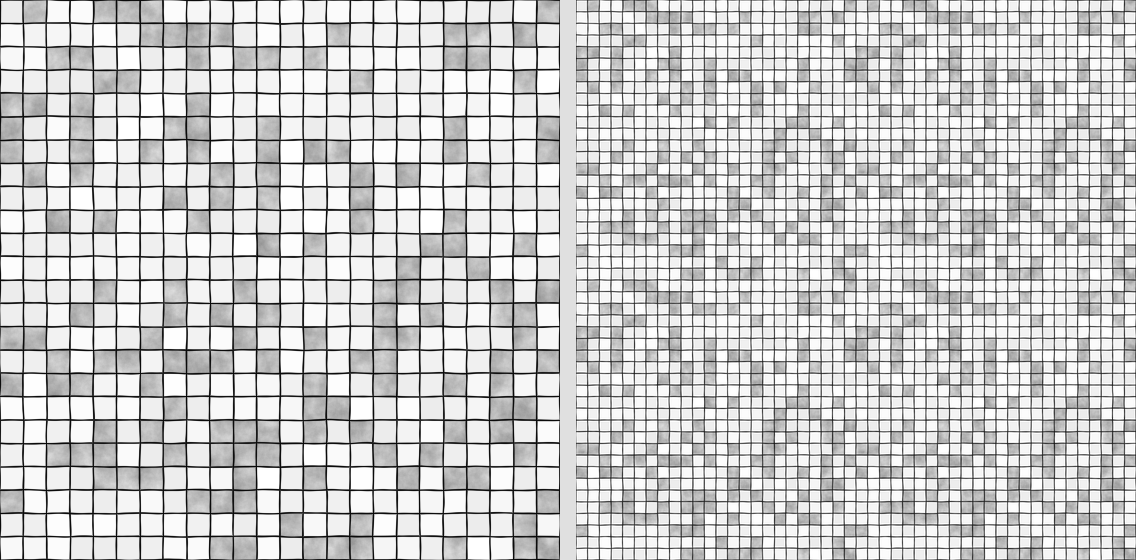
Left, the tile; right, the same tile 2 across and 2 down.
Give the GLSL for this pattern, as a WebGL 2 fragment shader.

```glsl
#version 300 es
precision highp float;

uniform vec2 u_resolution;
out vec4 fragColor;

const float TILES = 24.0;          // repeats across and down
const float GROUT_HALF = 0.034;    // half line width, in tiles
const float GROUT_VARIATION = 0.012;
const float WOBBLE = 0.045;        // line displacement, in tiles
const float WOBBLE_SCALE = 1.0;    // whole number of noise cells per tile
const float STONE_SHARE = 0.28;    // portion of mottled tiles
const float STONE_CONTRAST = 0.32;
const float STONE_TILE_SHIFT = 0.05;
const int STONE_OCTAVES = 5;
const float STONE_GAIN = 0.58;
const vec3 GROUT_COLOR = vec3(0.04);
const vec3 STONE_COLOR = vec3(0.735);
const vec3 PALE_LOW = vec3(0.925);
const vec3 PALE_HIGH = vec3(1.0);

// Integer hash of a cell and a seed, giving 0 to 1
float hash(vec2 cell, float seed) {
    uvec3 q = uvec3(ivec3(vec3(cell, seed)));
    uint h = q.x * 374761393u + q.y * 668265263u + q.z * 974634777u;
    h = (h ^ (h >> 13)) * 1274126177u;
    h = (h ^ (h >> 16)) * 2246822519u;
    h ^= h >> 15;
    return float(h >> 8) / 16777216.0;
}

vec2 gradient(vec2 cell, float period, float seed) {
    float angle = 6.2831853 * hash(mod(cell, period), seed);
    return vec2(cos(angle), sin(angle));
}

// Gradient noise that wraps after a whole number of cells
float noise(vec2 p, float period, float seed) {
    vec2 i = floor(p);
    vec2 f = p - i;
    vec2 u = f * f * f * (f * (f * 6.0 - 15.0) + 10.0);
    vec2 e = vec2(1.0, 0.0);
    float a = dot(gradient(i, period, seed), f);
    float b = dot(gradient(i + e.xy, period, seed), f - e.xy);
    float c = dot(gradient(i + e.yx, period, seed), f - e.yx);
    float d = dot(gradient(i + e.xx, period, seed), f - e.xx);
    return mix(mix(a, b, u.x), mix(c, d, u.x), u.y);
}

float clouds(vec2 p) {
    float sum = 0.0;
    float amplitude = 0.5;
    float scale = 1.0;
    for (int k = 0; k < STONE_OCTAVES; k++) {
        sum += amplitude * noise(p * scale + 0.37, TILES * scale, 10.0 + float(k));
        amplitude *= STONE_GAIN;
        scale *= 2.0;
    }
    return sum;
}

void main() {
    vec2 p = TILES * gl_FragCoord.xy / u_resolution;
    float pixel = TILES / min(u_resolution.x, u_resolution.y);

    // Hand-drawn bend of the grid
    vec2 w = p * WOBBLE_SCALE + 0.43;
    float wobblePeriod = TILES * WOBBLE_SCALE;
    vec2 bent = p + WOBBLE * vec2(noise(w, wobblePeriod, 1.0), noise(w, wobblePeriod, 2.0));
    vec2 tile = mod(floor(bent), TILES);

    // Flat pale tiles and mottled stone tiles
    vec3 pale = mix(PALE_LOW, PALE_HIGH, hash(tile, 4.0));
    float mottling = STONE_CONTRAST * clouds(p) + STONE_TILE_SHIFT * (hash(tile, 5.0) - 0.5);
    vec3 stone = STONE_COLOR + mottling;
    vec3 color = hash(tile, 3.0) < STONE_SHARE ? stone : pale;

    // Grout lines of slightly uneven width
    vec2 toLine = abs(fract(bent + 0.5) - 0.5);
    float halfWidth = GROUT_HALF + GROUT_VARIATION * noise(p * 2.0 + 0.29, TILES * 2.0, 6.0);
    float edge = min(toLine.x, toLine.y) - halfWidth;
    float grout = 1.0 - smoothstep(-0.7 * pixel, 0.7 * pixel, edge);

    fragColor = vec4(clamp(mix(color, GROUT_COLOR, grout), 0.0, 1.0), 1.0);
}
```
